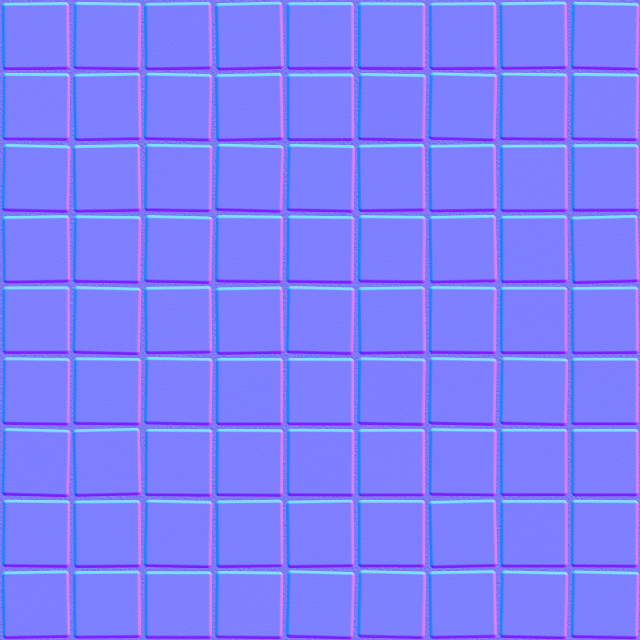
Give the GLSL for this texture map, as a WebGL 1 fragment shader.

```glsl
precision highp float;

uniform vec2 u_resolution;

vec2 hash2(vec2 p) {
  vec3 q = fract(p.xyx * vec3(0.1031, 0.1030, 0.0973));
  q += dot(q, q.yzx + 33.33);
  return fract((q.xx + q.yz) * q.zy);
}

// Gradient noise that wraps after a whole number of lattice cells
float latticeDot(vec2 cell, vec2 corner, vec2 f, float period) {
  vec2 gradient = hash2(mod(cell + corner, period) + 7.0) * 2.0 - 1.0;
  return dot(gradient, f - corner);
}

float gradientNoise(vec2 uv, float period) {
  vec2 p = uv * period;
  vec2 i = floor(p);
  vec2 f = p - i;
  vec2 u = f * f * f * (f * (f * 6.0 - 15.0) + 10.0);
  float low = mix(latticeDot(i, vec2(0.0, 0.0), f, period),
                  latticeDot(i, vec2(1.0, 0.0), f, period), u.x);
  float high = mix(latticeDot(i, vec2(0.0, 1.0), f, period),
                   latticeDot(i, vec2(1.0, 1.0), f, period), u.x);
  return mix(low, high, u.y);
}

float grainHeight(vec2 uv) {
  return gradientNoise(uv, 290.0) + 0.4 * gradientNoise(uv, 145.0);
}

// Surface slope of the fine grain, by finite differences
vec2 grainSlope(vec2 uv) {
  vec2 e = vec2(0.0016, 0.0);
  float h = grainHeight(uv);
  return h - vec2(grainHeight(uv + e.xy), grainHeight(uv + e.yx));
}

void main() {
  vec2 uv = gl_FragCoord.xy / u_resolution;
  vec2 grid = uv * 9.0;
  vec2 tileId = floor(grid);
  float pixel = 9.0 / u_resolution.y;

  // Each tile sits slightly turned and shifted in its cell
  vec2 shift = (hash2(tileId + 31.0) - 0.5) * 0.008;
  float angle = (hash2(tileId + 57.0).x - 0.5) * 0.054;
  float c = cos(angle);
  float s = sin(angle);
  mat2 turn = mat2(c, s, -s, c);
  vec2 p = turn * (fract(grid) - vec2(0.507, 0.495) - shift);

  // Rounded square whose corner radius equals the bevel width
  float bevel = 0.054;
  vec2 outward = max(abs(p) - 0.474 + bevel, 0.0);
  float reach = length(outward);
  float dist = reach - bevel;
  float tile = 1.0 - smoothstep(-0.6 * pixel, 0.6 * pixel, dist);

  // Bevel slope, turned back to canvas axes
  vec2 direction = (outward * sign(p) / max(reach, 0.0001)) * turn;
  float steepness = smoothstep(0.0, 0.03, reach) * tile;
  vec2 slope = direction * steepness * vec2(0.36, 0.38);

  // Rough grout, nearly smooth tile faces with a trace of tilt
  slope += grainSlope(uv) * mix(0.15, 0.03, tile);
  slope += (hash2(tileId + 83.0) - 0.5) * 0.008 * tile;
  slope += mix(vec2(-0.01, -0.025), vec2(-0.005, 0.0), tile);

  float blue = mix(0.96, 1.0, tile);
  gl_FragColor = vec4(clamp(0.5 + slope, 0.0, 1.0), blue, 1.0);
}
```
